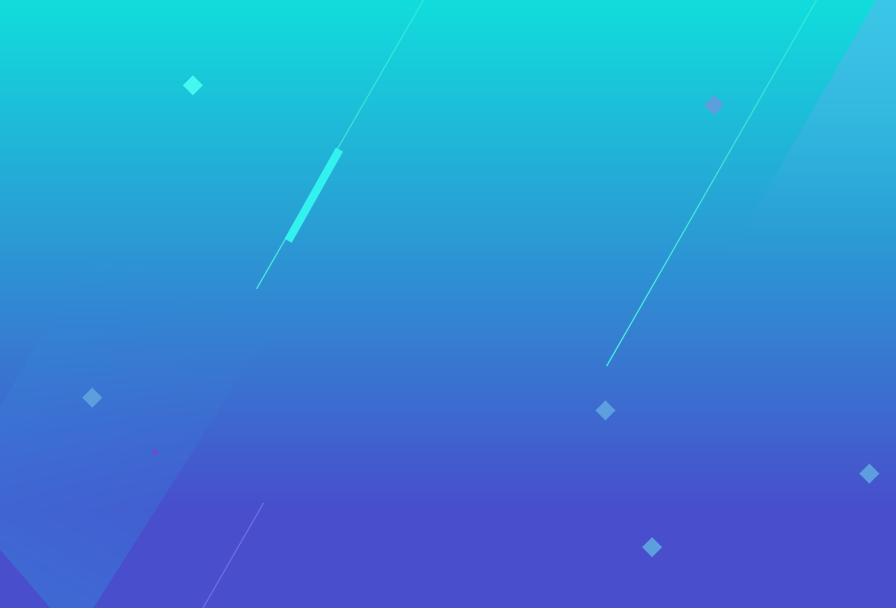
Give the GLSL for this background, as a Shadertoy shader.

```glsl
// Teal to indigo gradient with slanted translucent bands, thin streaks and small diamonds.

// Lengths are fractions of the canvas height
const float ASPECT = 1.477;
const float GRADIENT_LOW = 0.16;
const float GRADIENT_HIGH = 0.985;
const float HAIRLINE = 0.0011;     // half widths
const float BAR = 0.0068;
const float DIAMOND_RADIUS = 0.0165;
const float DOT_RADIUS = 0.006;
const int DIAMOND_COUNT = 5;

const vec3 INDIGO = vec3(0.282, 0.305, 0.800);
const vec3 TEAL = vec3(0.068, 0.858, 0.860);
const vec3 SKY = vec3(0.45, 0.66, 0.96);
const vec3 AZURE = vec3(0.20, 0.55, 0.87);
const vec3 MINT = vec3(0.27, 0.93, 0.86);
const vec3 CYAN = vec3(0.20, 0.95, 0.93);
const vec3 AQUA = vec3(0.27, 0.97, 0.94);
const vec3 PALE_BLUE = vec3(0.36, 0.62, 0.87);
const vec3 LILAC = vec3(0.46, 0.46, 0.89);
const vec3 VIOLET = vec3(0.42, 0.29, 0.83);

const vec2 DIAMONDS[DIAMOND_COUNT] = vec2[](
    vec2(1.177, 0.827), vec2(0.152, 0.346), vec2(0.998, 0.325),
    vec2(1.433, 0.221), vec2(1.075, 0.100));

// Antialiased coverage of a signed distance
float cover(float d) {
    return clamp(0.5 - d * iResolution.y, 0.0, 1.0);
}

// Signed distance to the line a-b, positive on its right
float side(vec2 p, vec2 a, vec2 b) {
    vec2 dir = normalize(b - a);
    return dot(p - a, vec2(dir.y, -dir.x));
}

// Flat-ended stroke from a to b
float stroke(vec2 p, vec2 a, vec2 b, float halfWidth) {
    vec2 dir = normalize(b - a);
    vec2 q = p - 0.5 * (a + b);
    vec2 local = abs(vec2(dot(q, dir), dot(q, vec2(dir.y, -dir.x))));
    vec2 d = local - vec2(0.5 * length(b - a), halfWidth);
    return cover(d.x) * clamp(cover(d.y) - cover(2.0 * halfWidth + d.y), 0.0, 1.0)
         + cover(d.x) * min(cover(d.y), cover(2.0 * halfWidth + d.y));
}

float diamond(vec2 p, vec2 center, float radius) {
    vec2 q = abs(p - center);
    return cover((q.x + q.y - radius) * 0.7071);
}

void mainImage(out vec4 fragColor, in vec2 fragCoord) {
    vec2 p = fragCoord / iResolution.xy * vec2(ASPECT, 1.0);

    // Vertical gradient
    float height = clamp((p.y - GRADIENT_LOW) / (GRADIENT_HIGH - GRADIENT_LOW), 0.0, 1.0);
    vec3 color = mix(INDIGO, TEAL, height);

    // Upper right wedge, fading downwards
    float wedge = side(p, vec2(1.250, 0.6635), vec2(1.444, 1.0));
    color = mix(color, SKY, 0.42 * cover(-wedge) * smoothstep(0.56, 1.0, p.y));

    // Lower left band, fading along its slant
    float rightEdge = side(p, vec2(0.154, 0.0), vec2(0.417, 0.4135));
    float leftEdge = side(p, vec2(0.0, 0.331), vec2(0.058, 0.429));
    float corner = side(p, vec2(0.0, 0.096), vec2(0.083, 0.0));
    float band = max(max(rightEdge, -leftEdge), corner);
    float along = dot(p, vec2(0.5, 0.866));
    float bandFade = 1.0 - clamp((along - 0.077) / 0.538, 0.0, 1.0);
    color = mix(color, AZURE, 0.42 * cover(band) * bandFade);

    // Thin streaks and the thick bar
    float streaks = max(
        stroke(p, vec2(0.423, 0.525), vec2(0.698, 1.0), HAIRLINE),
        stroke(p, vec2(1.000, 0.398), vec2(1.346, 1.0), HAIRLINE));
    color = mix(color, MINT, streaks * mix(1.0, 0.65, smoothstep(0.4, 1.0, p.y)));
    float faint = stroke(p, vec2(0.3346, 0.0), vec2(0.4346, 0.173), HAIRLINE);
    color = mix(color, LILAC, 0.8 * faint);
    color = mix(color, CYAN, stroke(p, vec2(0.475, 0.604), vec2(0.5596, 0.754), BAR));

    // Diamonds
    for (int i = 0; i < DIAMOND_COUNT; i++) {
        color = mix(color, PALE_BLUE, diamond(p, DIAMONDS[i], DIAMOND_RADIUS));
    }
    color = mix(color, AQUA, diamond(p, vec2(0.318, 0.8596), DIAMOND_RADIUS));
    color = mix(color, VIOLET, diamond(p, vec2(0.256, 0.256), DOT_RADIUS));

    fragColor = vec4(color, 1.0);
}
```
